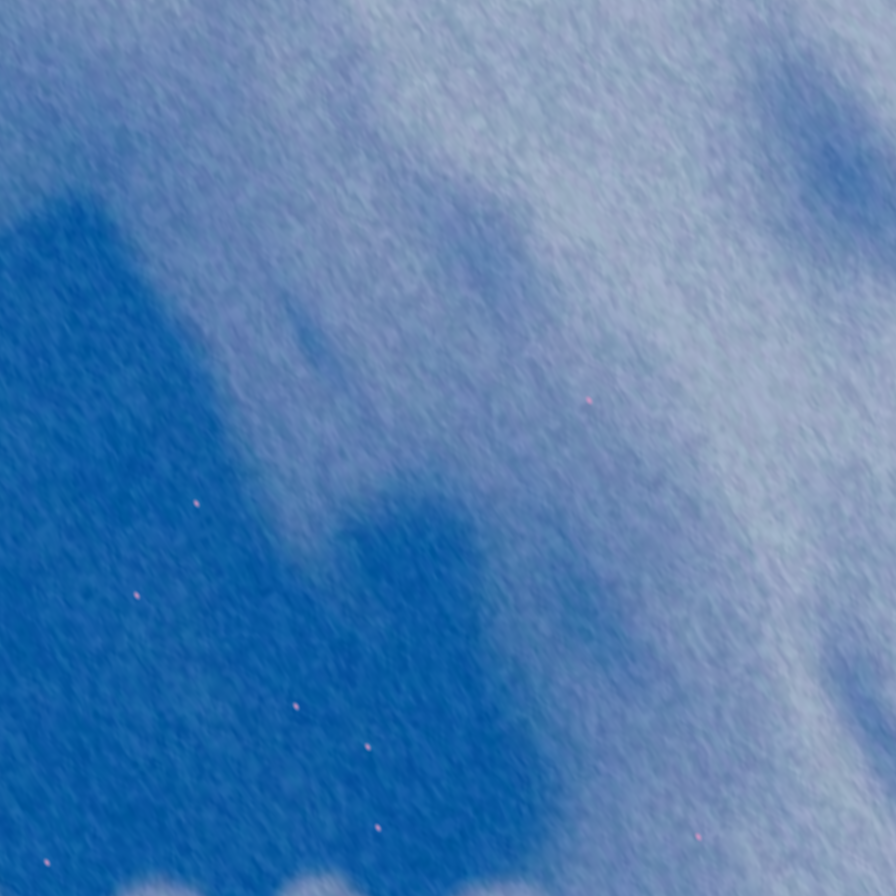
This texture is drawn by a WebGL 1 fragment shader. Its source:

```glsl
precision highp float;
// Blue watercolour wash: deep tongues of pigment fading into pale, streaky haze.
uniform vec2 u_resolution;

const vec3 DEEP = vec3(0.035, 0.355, 0.640);
const vec3 AZURE = vec3(0.200, 0.430, 0.660);
const vec3 STEEL = vec3(0.350, 0.490, 0.690);
const vec3 HAZE = vec3(0.450, 0.550, 0.710);
const vec3 PALE = vec3(0.600, 0.665, 0.765);
const vec3 SPECK = vec3(0.860, 0.600, 0.780);
const vec2 STREAK_DIR = vec2(0.530, -0.848);
const float WARP = 0.065;         // wobble of the pigment outline
const float EDGE = 0.024;         // half width of the pigment edge
const float GRAIN = 0.085;        // brightness of the paper grain
const float TINT = 0.025;         // colour drift of the paper grain
const float SPECK_CELLS = 8.0;
const float SPECK_CHANCE = 0.15;
const float SPECK_RADIUS = 0.006;

float hash(vec2 p) {
  return fract(sin(dot(p, vec2(12.9898, 78.233))) * 43758.5);
}

float noise(vec2 p) {
  vec2 i = floor(p), f = fract(p);
  f = f * f * (3.0 - 2.0 * f);
  return mix(mix(hash(i), hash(i + vec2(1, 0)), f.x),
             mix(hash(i + vec2(0, 1)), hash(i + vec2(1, 1)), f.x), f.y);
}

// Layered noise, centred on zero.
float fbm(vec2 p) {
  float sum = 0.0, amp = 0.5;
  for (int i = 0; i < 4; i++) {
    sum += amp * (noise(p) - 0.5);
    p = mat2(1.6, 1.2, -1.2, 1.6) * p + 7.3;
    amp *= 0.5;
  }
  return sum;
}

// Coordinates across and along the brush direction.
vec2 brushSpace(vec2 p) {
  return vec2(dot(p, vec2(-STREAK_DIR.y, STREAK_DIR.x)), dot(p, STREAK_DIR));
}

float capsule(vec2 p, vec2 a, vec2 b, float r) {
  vec2 pa = p - a, ba = b - a;
  return length(pa - ba * clamp(dot(pa, ba) / dot(ba, ba), 0.0, 1.0)) - r;
}

float smoothMin(float a, float b, float k) {
  float h = max(k - abs(a - b), 0.0) / k;
  return min(a, b) - h * h * k * 0.25;
}

// Soft elongated shadow lying along the brush direction.
float shadow(vec2 p, vec2 centre, vec2 size) {
  vec2 q = brushSpace(p - centre) / size;
  return exp(-dot(q, q));
}

float pigmentDistance(vec2 p) {
  float d = capsule(p, vec2(0.0, 0.50), vec2(0.20, 0.10), 0.235);
  d = smoothMin(d, capsule(p, vec2(0.09, 0.73), vec2(0.20, 0.50), 0.05), 0.05);
  d = smoothMin(d, capsule(p, vec2(0.30, 0.20), vec2(0.45, 0.12), 0.145), 0.05);
  return smoothMin(d, capsule(p, vec2(0.46, 0.37), vec2(0.53, 0.11), 0.075), 0.05);
}

vec3 ramp(float t) {
  vec3 c = mix(DEEP, AZURE, clamp(t * 4.0, 0.0, 1.0));
  c = mix(c, STEEL, clamp(t * 4.0 - 1.0, 0.0, 1.0));
  c = mix(c, HAZE, clamp(t * 4.0 - 2.0, 0.0, 1.0));
  return mix(c, PALE, clamp(t * 4.0 - 3.0, 0.0, 1.0));
}

void main() {
  vec2 uv = gl_FragCoord.xy / u_resolution;
  vec2 brush = brushSpace(uv);
  vec2 p = uv + WARP * vec2(fbm(uv * 7.0), fbm(uv * 7.0 + 31.0));
  float streaks = fbm(brush * vec2(15.0, 4.5) + 2.0 * fbm(uv * 4.0));

  // Haze brightens away from the pigment and toward the right.
  float d = pigmentDistance(p);
  float tone = 0.42 + 1.5 * max(d, 0.0) + 0.2 * (uv.x - 0.5);
  tone = min(tone, 0.97) + 0.28 * streaks + 0.18 * fbm(uv * 5.0 + 11.0);
  tone -= 0.58 * shadow(p, vec2(0.94, 0.80), vec2(0.065, 0.13));
  tone -= 0.30 * shadow(p, vec2(0.54, 0.72), vec2(0.045, 0.10));
  tone -= 0.32 * shadow(p, vec2(0.67, 0.32), vec2(0.060, 0.13));
  tone -= 0.45 * shadow(p, vec2(0.98, 0.20), vec2(0.035, 0.13));
  tone -= 0.22 * shadow(p, vec2(0.36, 0.63), vec2(0.020, 0.09));

  // Pigment body, with a softer edge toward the right-hand tongue.
  float soft = EDGE * (1.0 + 1.2 * smoothstep(0.28, 0.45, uv.x));
  float deepTone = 0.045 + 0.22 * fbm(uv * 6.0 + 5.0) + 0.15 * streaks;
  tone = mix(max(deepTone, 0.0), tone, smoothstep(-soft, soft * 1.4, d));

  // Pale puffs along the lower rim.
  for (int i = 0; i < 3; i++) {
    vec2 centre = vec2(0.16 + 0.20 * float(i), -0.012);
    float puff = length((p - centre) * vec2(0.8, 1.0)) - 0.045;
    tone = mix(tone, max(tone, 0.72), smoothstep(0.018, -0.018, puff));
  }

  // Fine directional paper grain with a slight colour drift.
  vec2 g = brush + 0.012 * vec2(fbm(uv * 18.0), fbm(uv * 18.0 + 9.0));
  float grain = 0.6 * noise(g * vec2(150.0, 60.0)) + 0.4 * noise(g * vec2(260.0, 130.0) + 17.0) - 0.5;
  float drift = noise(g * vec2(90.0, 50.0) + 43.0) - 0.5;
  vec3 color = ramp(clamp(tone + 0.08 * grain, 0.0, 1.0));
  color += GRAIN * grain + TINT * drift * vec3(1.0, -0.8, 0.5);

  // Sparse pink specks.
  vec2 cell = floor(uv * SPECK_CELLS);
  vec2 spot = (cell + 0.2 + 0.6 * vec2(hash(cell + 3.1), hash(cell + 8.7))) / SPECK_CELLS;
  float speck = smoothstep(SPECK_RADIUS, 0.0, length(brushSpace(uv - spot) * vec2(1.2, 0.8)));
  color = mix(color, SPECK, 0.8 * speck * step(hash(cell + 5.5), SPECK_CHANCE));

  gl_FragColor = vec4(clamp(color, 0.0, 1.0), 1.0);
}
```
